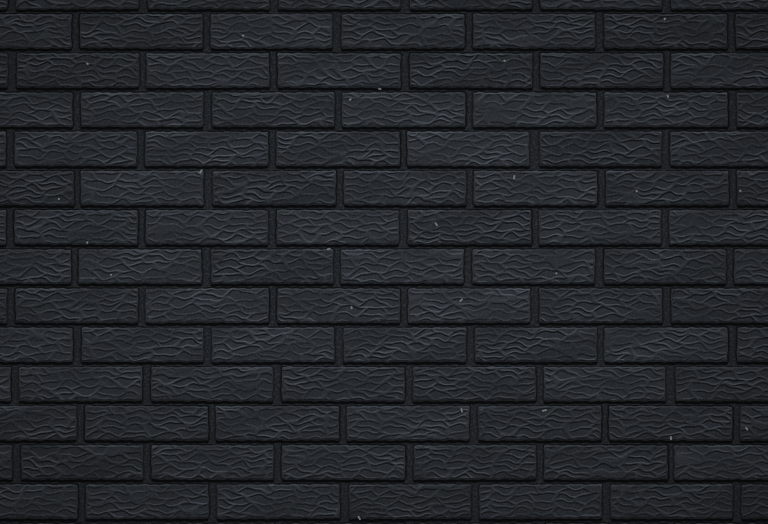
This texture is drawn by a Shadertoy shader. Its source:

```glsl
// A wall of charcoal painted bricks in running bond, under soft light from above.
// Rounded boxes form the bricks, stretched cellular noise embosses wavy creases
// on their faces, and offset distances cast shadows into the rough mortar.

vec2 hash2(vec2 p) {
    p = vec2(dot(p, vec2(127.1, 311.7)), dot(p, vec2(269.5, 183.3)));
    return fract(sin(p) * 43758.5);
}

// Distances to the nearest and second nearest feature points
vec2 cellular(vec2 p) {
    vec2 cell = floor(p), f = fract(p), nearest = vec2(9.0);
    for (int y = -1; y <= 1; y++)
    for (int x = -1; x <= 1; x++) {
        vec2 o = vec2(x, y);
        float d = length(o + hash2(cell + o) - f);
        nearest = d < nearest.x ? vec2(d, nearest.x) : vec2(nearest.x, min(nearest.y, d));
    }
    return nearest;
}

float roundedBox(vec2 p, vec2 halfSize, float radius) {
    vec2 d = abs(p) - halfSize + radius;
    return length(max(d, 0.0)) + min(max(d.x, d.y), 0.0) - radius;
}

// Height of the long, wavy, nearly horizontal creases
float creaseHeight(vec2 p, float seed) {
    p.y += 0.0024 * sin(p.x * 95.0 + seed) + 0.0014 * sin(p.x * 190.0 - p.y * 110.0 + seed * 2.0);
    vec2 f = cellular(p * vec2(24.0, 78.0) + seed);
    return 1.0 - smoothstep(0.0, 0.34, f.y - f.x);
}

// Sparse pale paint flecks, one possible per grid cell
float flecks(vec2 p, float pixel) {
    vec2 cell = floor(p * 20.0), h = hash2(cell + 7.3), k = hash2(cell + 31.7);
    vec2 d = fract(p * 20.0) / 20.0 - (0.2 + 0.6 * h) / 20.0;
    float a = 6.28 * k.x;
    d = mat2(cos(a), sin(a), -sin(a), cos(a)) * d;
    d.x -= clamp(d.x, -0.003 * h.x, 0.003 * h.x);
    return step(0.94, k.y) * (1.0 - smoothstep(0.0006, 0.0012 + pixel, length(d)));
}

void mainImage(out vec4 fragColor, in vec2 fragCoord) {
    float pixel = 1.0 / iResolution.y;
    vec2 uv = fragCoord / iResolution.xy, p = fragCoord * pixel;

    // Running bond: rows counted from the top, lower courses drift right
    float rowPos = (1.0 - p.y - 0.0245) / 0.0748, row = floor(rowPos);
    float shift = mix(0.145, 0.021, mod(row, 2.0)) + 0.011 * smoothstep(7.0, 10.0, row);
    shift += 0.005 * (hash2(vec2(row, 4.0)).x - 0.5);
    float colPos = (p.x - shift) / 0.25;
    vec2 brickId = vec2(floor(colPos), row);
    vec2 h = hash2(brickId + 19.0), g = hash2(brickId + 53.0);

    // Brick outline with slight tilt, size change and uneven edges
    vec2 q = vec2((fract(colPos) - 0.5) * 0.25, 0.035 - fract(rowPos) * 0.0748);
    q.x += 0.003 * (h.x - 0.5);
    q.y += 0.012 * (h.y - 0.5) * q.x;
    vec2 halfSize = vec2(0.1165 + 0.002 * (g.x - 0.5), 0.0325);
    float wobble = 0.0005 * (sin(p.x * 130.0 + p.y * 90.0) + sin(p.x * 310.0 - p.y * 240.0));
    float d = roundedBox(q, halfSize, 0.003) + wobble;
    float brick = 1.0 - smoothstep(-0.5 * pixel, 0.5 * pixel + 0.0008, d);

    // Grain and broad patches where the surface is smoother
    float grain = cellular(p * 210.0).x - 0.5;
    float patches = 0.5 + 0.25 * (sin(p.x * 31.0 + 9.0 * h.x + 2.0 * sin(p.y * 47.0))
                                + sin(p.y * 83.0 - p.x * 19.0 + 9.0 * g.y));

    // Mortar, darkened below each brick and along its sides
    float drop = roundedBox(q + vec2(0.0, 0.005), halfSize, 0.003) + wobble;
    float under = 1.0 - smoothstep(-0.001, 0.003, drop);
    float beside = 1.0 - smoothstep(0.0, 0.006, d);
    beside *= 0.35 + 0.6 * (q.x > 0.0 ? g.x : h.y);
    float mortar = 0.135 + 0.07 * grain;
    mortar = mix(mortar, 0.035, max(under, beside));

    // Embossed face: slopes facing up catch the light
    float seed = 40.0 * g.y;
    float height = creaseHeight(p, seed);
    float relief = height - creaseHeight(p + vec2(0.0, 0.0032), seed);
    float border = smoothstep(0.0, 0.005, -d);
    float face = 0.163 + 0.022 * (h.x - 0.5) + 0.02 * (patches - 0.5) + 0.035 * grain;
    face += border * (0.085 * relief + 0.012 * height) * (0.4 + 0.75 * patches);

    // Worn top lip and shaded lower lip
    float lip = 1.0 - smoothstep(0.0005, 0.0025, abs(d + 0.0015));
    face += 0.07 * lip * smoothstep(0.026, 0.031, q.y) * (0.3 + patches);
    face -= 0.045 * lip * smoothstep(0.026, 0.031, -q.y);

    // Compose with cool tint, flecks and a gentle vignette
    float tone = mix(mortar, face, brick);
    vec2 c = uv - vec2(0.5, 0.53);
    vec3 color = tone * vec3(0.94, 1.02, 1.12) * (1.12 - 0.6 * dot(c, c));
    color = mix(color, vec3(0.52, 0.53, 0.53), 0.75 * flecks(p, pixel));
    fragColor = vec4(color, 1.0);
}
```
